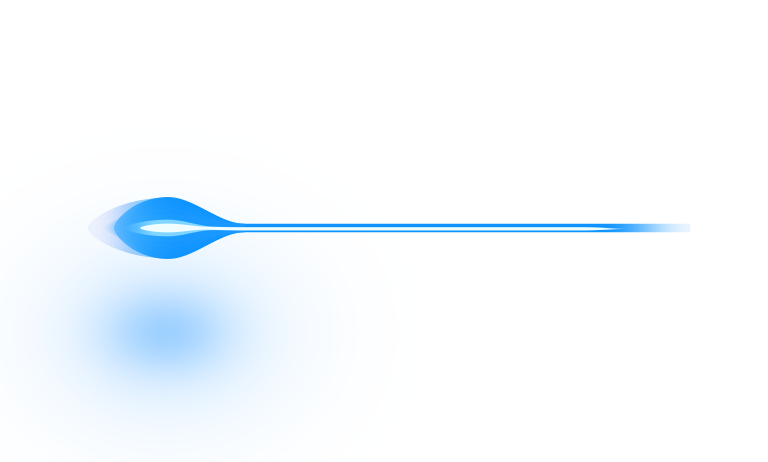
Give the GLSL for this background, as a Shadertoy shader.

```glsl
#define AXIS_Y 0.5065
#define BULB_X 0.364
#define BULB_HALF 0.067
#define STEM_START 0.530
#define STEM_HALF 0.0092
#define TAIL_END 1.494
#define GLOW_CENTER vec2(0.359, 0.281)
#define DEEP_BLUE vec3(0.06, 0.58, 1.0)
#define SKY_BLUE vec3(0.30, 0.72, 1.0)
#define LILAC vec3(0.80, 0.83, 0.98)
#define PALE_CYAN vec3(0.62, 0.91, 1.0)

// Half height of a bulb: rounded on the left, easing into a stem on the right
float bulbProfile(float x, float peakX, float reach, float stemX, float peak, float stem) {
    float t = clamp((peakX - x) / reach, 0.0, 1.0);
    float left = peak * pow(1.0 - t * t, 0.7);
    float right = mix(peak, stem, smoothstep(peakX, stemX, x));
    return x < peakX ? left : right;
}

// Smooth coverage of a band around y = 0
float band(float y, float halfHeight, float pixel) {
    return clamp((halfHeight - abs(y)) / pixel + 0.5, 0.0, 1.0)
         * clamp(halfHeight / pixel, 0.0, 1.0);
}

float gaussian(vec2 p, vec2 radius) {
    vec2 q = p / radius;
    return exp(-dot(q, q));
}

void mainImage(out vec4 fragColor, in vec2 fragCoord) {
    float pixel = 1.0 / iResolution.y;
    vec2 p = fragCoord * pixel;
    float x = p.x;
    float y = p.y - AXIS_Y;

    // Soft glow below the bulb: compact core and wide halo
    vec2 g = p - GLOW_CENTER;
    float glow = 0.25 * gaussian(g, vec2(0.134, 0.091))
               + 0.13 * gaussian(g, vec2(0.270, 0.216));
    vec3 color = 1.0 - glow * vec3(1.0, 0.48, 0.0);

    // Translucent outer petal
    float outerHalf = bulbProfile(x, BULB_X, 0.175, STEM_START, BULB_HALF * 0.98, STEM_HALF);
    float outerFade = mix(0.25, 0.85, smoothstep(0.19, 0.30, x)) * step(x, BULB_X);
    vec3 outerTint = mix(LILAC, SKY_BLUE, smoothstep(0.20, 0.32, x) * 0.6);
    color = mix(color, outerTint, band(y, outerHalf, pixel) * outerFade);

    // Overlapping petals that narrow towards the axis
    float tailFade = 1.0 - 0.9 * smoothstep(1.30, TAIL_END, x);
    float tailCut = clamp((TAIL_END - x) / pixel + 0.5, 0.0, 1.0);
    for (int i = 0; i < 4; i++) {
        float k = float(i) / 3.0;
        float petalHalf = bulbProfile(x, BULB_X + 0.01 * k, 0.118 + 0.035 * k, STEM_START,
                                      BULB_HALF * (1.0 - 0.55 * k), STEM_HALF);
        float lightness = 0.25 * k + 0.5 * (1.0 - smoothstep(0.25, 0.40, x));
        vec3 petalTint = mix(DEEP_BLUE, SKY_BLUE, lightness);
        float start = smoothstep(0.20, 0.34, x);
        float opacity = i == 0 ? mix(0.35, 1.0, start) : 0.4 * start * step(x, STEM_START);
        color = mix(color, petalTint, band(y, petalHalf, pixel) * opacity * tailFade * tailCut);
    }

    // Pale inner flame with a white heart that runs on as the gap in the stem
    float gapY = y + 0.0018 * smoothstep(0.40, STEM_START, x);
    float taper = 1.0 - smoothstep(1.26, 1.375, x);
    float flameHalf = bulbProfile(x, BULB_X, 0.095, 0.465, 0.018, 0.0036) * taper;
    float heartHalf = bulbProfile(x, BULB_X, 0.062, 0.450, 0.0095, 0.0032) * taper;
    float flameFade = 0.75 * smoothstep(0.26, 0.34, x);
    color = mix(color, PALE_CYAN, band(gapY, flameHalf, pixel) * flameFade);
    color = mix(color, vec3(0.97, 1.0, 1.0), band(gapY, heartHalf, pixel) * 0.94);

    fragColor = vec4(clamp(color, 0.0, 1.0), 1.0);
}
```
